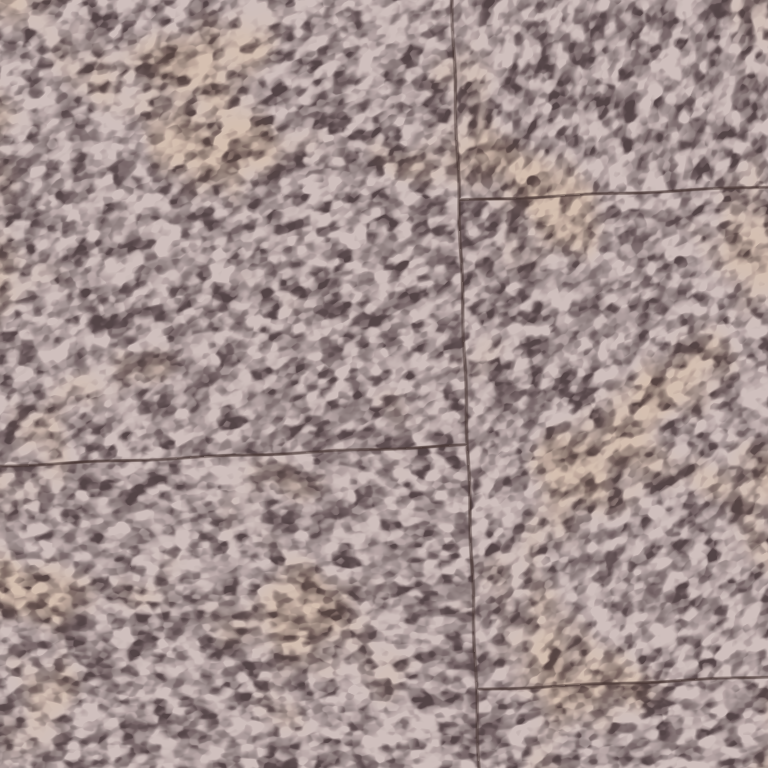
Write a WebGL 2 fragment shader that draws this texture.

```glsl
#version 300 es
precision highp float;
// Speckled granite slabs in a slightly skewed running bond with thin dark joints.
// Grain is two layers of smoothed cellular noise, turned and stretched per slab,
// then spread evenly over a six-step stone ramp; layered sines add stains and wear.
uniform vec2 u_resolution;
out vec4 outColor;

// Slab layout, in canvas units
const vec2 SLAB_SIZE = vec2(0.64, 0.638);
const vec2 JOINT_ORIGIN = vec2(0.6237, 0.393);
const vec2 JOINT_SKEW = vec2(-0.0352, 0.045);
const vec2 JOINT_HALF_WIDTH = vec2(0.0021, 0.0018);
const vec2 JOINT_STRENGTH = vec2(0.72, 0.88);
const float JOINT_WOBBLE = 0.0008;

// Grain
const float GRAIN_CELLS = 76.0;
const float FINE_RATIO = 1.7;
const float FINE_SHARE = 0.35;
const float GRAIN_STRETCH = 1.4;
const float GRAIN_TILT = 0.45;
const vec2 TILT_PER_SLAB = vec2(0.55, 0.35);
const float CELL_SHARPNESS = 5.5;
const float CONTRAST = 10.0;

// Stone tones from dark to light, and where each sits in the tone range
const vec3 STONE[6] = vec3[6](
  vec3(0.33, 0.27, 0.28), vec3(0.47, 0.40, 0.41), vec3(0.56, 0.50, 0.50),
  vec3(0.64, 0.58, 0.58), vec3(0.72, 0.65, 0.65), vec3(0.81, 0.75, 0.74));
const float TONE_STOP[6] = float[6](0.025, 0.11, 0.27, 0.485, 0.72, 0.92);
const vec3 JOINT_COLOR = vec3(0.29, 0.22, 0.21);
const vec3 STAIN_TINT = vec3(1.03, 1.0, 0.93);

vec3 hash3(vec2 p) {
  vec3 q = fract(p.xyx * vec3(0.1031, 0.1030, 0.0973));
  q += dot(q, q.yxz + 33.33);
  return fract((q.xxy + q.yzz) * q.zyx);
}

// Cellular noise: random cell values blended by distance to jittered centres
float cellNoise(vec2 p) {
  vec2 cell = floor(p), local = p - cell;
  float total = 0.0, weightSum = 0.0;
  for (int j = -1; j <= 1; j++) {
    for (int i = -1; i <= 1; i++) {
      vec2 neighbour = vec2(i, j);
      vec3 seed = hash3(cell + neighbour + 200.0);
      vec2 offset = neighbour + seed.xy - local;
      float weight = exp(-CELL_SHARPNESS * dot(offset, offset));
      total += weight * seed.z;
      weightSum += weight;
    }
  }
  return total / weightSum;
}

// Slow irregular waves in -1..1
float layeredSines(vec2 p) {
  float sum = 0.0, amplitude = 0.5;
  for (int i = 0; i < 4; i++) {
    sum += amplitude * sin(p.x + 1.7 * sin(p.y)) * cos(0.8 * p.y - 0.6 * p.x);
    p = mat2(1.3, 1.1, -1.1, 1.3) * p + 2.3;
    amplitude *= 0.55;
  }
  return sum;
}

vec3 stoneRamp(float tone) {
  vec3 color = STONE[0];
  for (int i = 1; i < 6; i++) {
    float step01 = (tone - TONE_STOP[i - 1]) / (TONE_STOP[i] - TONE_STOP[i - 1]);
    color = mix(color, STONE[i], clamp(step01, 0.0, 1.0));
  }
  return color;
}

vec3 granite(vec2 uv, vec2 slab) {
  // Each slab has its own grain direction and starting point
  float angle = GRAIN_TILT + dot(TILT_PER_SLAB, slab);
  float c = cos(angle), s = sin(angle);
  vec2 grainPos = mat2(c, -s, s, c) * uv * GRAIN_CELLS;
  grainPos *= vec2(1.0 / sqrt(GRAIN_STRETCH), sqrt(GRAIN_STRETCH));
  grainPos += 40.0 * hash3(slab + 20.0).xy;

  float grain = mix(cellNoise(grainPos), cellNoise(grainPos * FINE_RATIO + 31.0), FINE_SHARE);
  grain += 0.045 * layeredSines(uv * 17.0 + slab);
  float tone = 1.0 / (1.0 + exp(-CONTRAST * (grain - 0.5)));
  float stain = smoothstep(0.0, 0.6, layeredSines(uv * 11.0 + 4.0));
  return stoneRamp(tone) * mix(vec3(1.0), STAIN_TINT, stain);
}

void main() {
  vec2 uv = gl_FragCoord.xy / u_resolution;
  float pixel = 1.0 / min(u_resolution.x, u_resolution.y);

  // Skewed slab coordinates; every other column shifts by half a slab
  vec2 p = uv - JOINT_ORIGIN - JOINT_SKEW * uv.yx;
  p += JOINT_WOBBLE * vec2(sin(uv.y * 47.0), sin(uv.x * 39.0));
  float column = floor(p.x / SLAB_SIZE.x) + 1.0;
  p.y -= 0.5 * SLAB_SIZE.y * mod(column, 2.0);
  vec2 slab = vec2(column, floor(p.y / SLAB_SIZE.y));
  vec3 color = granite(uv, slab);

  // Joints, worn unevenly along their length
  vec2 toJoint = abs(p - SLAB_SIZE * round(p / SLAB_SIZE));
  vec2 softness = vec2(max(pixel, 0.0012));
  vec2 line = 1.0 - smoothstep(JOINT_HALF_WIDTH - softness, JOINT_HALF_WIDTH + softness, toJoint);
  float wear = 0.85 + 0.3 * layeredSines(uv * 60.0);
  vec2 coverage = clamp(line * JOINT_STRENGTH * wear, 0.0, 1.0);
  color = mix(color, JOINT_COLOR, max(coverage.x, coverage.y));

  outColor = vec4(color, 1.0);
}
```
